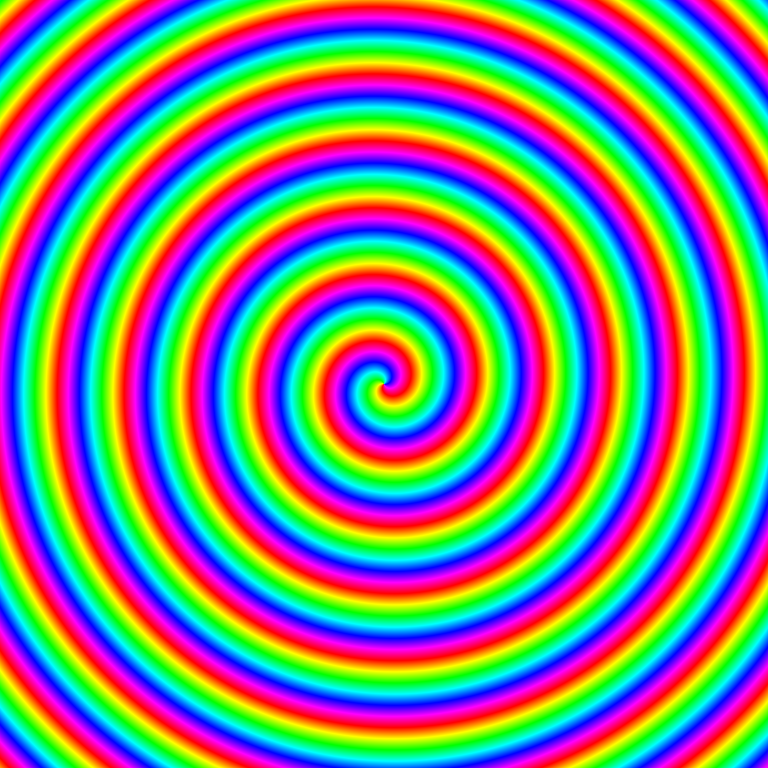
A Shadertoy shader for this background:

```glsl
// A rainbow spiral winding out from the middle of the canvas.
// The hue grows linearly with radius and falls once per turn of the polar
// angle, which bends concentric rainbow rings into a single spiral arm.

#define RINGS_PER_UNIT 11.46  // hue cycles along one canvas height
#define HUE_OFFSET 0.625      // hue at the centre, facing right
#define SAMPLES 2             // antialiasing samples per axis

const float TAU = 6.2831853;

// Fully saturated colour wheel: 0 red, 1/3 green, 2/3 blue
vec3 hueToRgb(float hue) {
    vec3 wheel = fract(hue + vec3(0.0, 2.0, 1.0) / 3.0);
    return clamp(abs(wheel * 6.0 - 3.0) - 1.0, 0.0, 1.0);
}

// Spiral colour at a point measured from the centre in canvas heights
vec3 spiral(vec2 point) {
    float turn = atan(point.y, point.x) / TAU;
    return hueToRgb(length(point) * RINGS_PER_UNIT - turn + HUE_OFFSET);
}

void mainImage(out vec4 fragColor, in vec2 fragCoord) {
    // Average a small grid of samples, mainly to soften the tight centre
    vec3 color = vec3(0.0);
    for (int y = 0; y < SAMPLES; y++) {
        for (int x = 0; x < SAMPLES; x++) {
            vec2 offset = (vec2(x, y) + 0.5) / float(SAMPLES) - 0.5;
            vec2 point = (fragCoord + offset - 0.5 * iResolution.xy) / iResolution.y;
            color += spiral(point);
        }
    }
    fragColor = vec4(color / float(SAMPLES * SAMPLES), 1.0);
}
```
